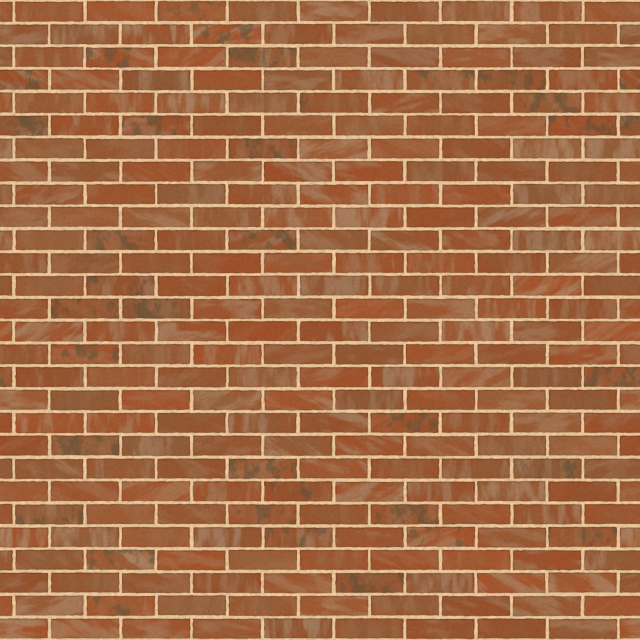
Write a three.js fragment shader that draws this texture.

```glsl
// Running-bond brick wall: long, thin fired bricks with pale sandy joints.
// Each brick is a slightly uneven rounded box with its own clay tone,
// streaked or smeared kiln haze, occasional soot and fine grain.

varying vec2 vUv;

const vec2 BRICKS = vec2(9.0, 28.0);      // repeats across and down
const float FIRST_JOINT = 0.695;          // head joint of bottom row, in bricks
const float JOINT = 0.0050;               // mortar width, in canvas units
const float CORNER = 0.0012;
const float EDGE_SOFTNESS = 0.0011;
const float EDGE_WOBBLE = 0.0011;
const float SIZE_JITTER = 0.0012;
const float RIM_WIDTH = 0.0030;
const float GRAIN = 0.07;

const vec3 MORTAR = vec3(0.91, 0.77, 0.60);
const vec3 RED_CLAY = vec3(0.625, 0.315, 0.165);
const vec3 BROWN_CLAY = vec3(0.57, 0.365, 0.225);
const vec3 HAZE = vec3(0.645, 0.485, 0.365);
const vec3 SOOT = vec3(0.40, 0.32, 0.22);

float hash(vec2 p) {
  vec3 q = fract(vec3(p.xyx) * 0.1031);
  q += dot(q, q.yzx + 33.33);
  return fract((q.x + q.y) * q.z);
}

float noise(vec2 p) {
  vec2 cell = floor(p);
  vec2 f = fract(p);
  f = f * f * (3.0 - 2.0 * f);
  return mix(mix(hash(cell), hash(cell + vec2(1.0, 0.0)), f.x),
             mix(hash(cell + vec2(0.0, 1.0)), hash(cell + 1.0), f.x), f.y);
}

float fbm(vec2 p) {
  return 0.55 * noise(p) + 0.3 * noise(p * 2.1 + 17.0) + 0.15 * noise(p * 4.3 + 41.0);
}

float roundedBox(vec2 p, vec2 halfSize, float radius) {
  vec2 d = abs(p) - halfSize + radius;
  return length(max(d, 0.0)) + min(max(d.x, d.y), 0.0) - radius;
}

// q is centred on the brick, in units of course height
vec3 brickColor(vec2 q, vec2 id) {
  float tone = hash(id + 3.1);
  float rowTone = hash(vec2(id.y, 71.0));
  float hazeAmount = hash(id + 19.7);
  float kind = hash(id + 47.3);
  vec2 seed = 60.0 * vec2(hash(id + 5.9), hash(id + 8.3));

  // clay tone, with a browner band through the middle of some bricks
  float brown = 0.65 * tone + 0.25 * rowTone;
  float band = exp(-12.0 * q.y * q.y) * smoothstep(1.5, 0.6, abs(q.x));
  brown += 0.35 * band * step(0.5, kind) + 0.7 * (fbm(q * vec2(1.0, 2.0) + seed) - 0.5);
  vec3 color = mix(RED_CLAY, BROWN_CLAY, clamp(brown, 0.0, 1.0));

  // pale haze: upright streaks or slanted smears
  float slant = mix(-1.6, 1.6, hash(id + 29.0));
  float streaks = fbm(vec2(q.x * 2.8, q.y * 0.8) + seed + 13.0);
  float smears = fbm(vec2(q.x * 0.9, q.y * 2.4 + q.x * slant) + seed + 31.0);
  float haze = smoothstep(0.38, 0.75, mix(smears, streaks, step(0.55, kind)));
  color = mix(color, HAZE, haze * mix(0.15, 0.95, hazeAmount));

  // grey-brown scorching on a few bricks
  float soot = smoothstep(0.48, 0.75, fbm(q * vec2(3.0, 2.0) + seed + 53.0));
  color = mix(color, SOOT, 0.65 * soot * step(0.86, hash(id + 61.0)));

  return color * (0.96 + 0.08 * hash(id + 83.0));
}

void main() {
  // alternate courses shift by half a brick; ids wrap at the canvas edge
  vec2 grid = vUv * BRICKS;
  float row = floor(grid.y);
  grid.x -= FIRST_JOINT + 0.5 * mod(row, 2.0);
  vec2 id = vec2(mod(floor(grid.x), BRICKS.x), row);
  vec2 size = 1.0 / BRICKS;
  vec2 p = (fract(grid) - 0.5) * size;

  // brick outline with small irregularities
  vec2 jitter = vec2(hash(id + 11.0), hash(id + 23.0)) - 0.5;
  float wobble = noise(p * 170.0 + id * 9.0) - 0.5;
  vec2 halfSize = 0.5 * (size - JOINT);
  float dist = roundedBox(p - jitter * SIZE_JITTER, halfSize, CORNER);
  dist += wobble * EDGE_WOBBLE;
  float brickMask = smoothstep(EDGE_SOFTNESS, -EDGE_SOFTNESS, dist);

  // surface grain and a darker rim, deepest under the upper edge
  float grain = noise(vUv * 420.0) - 0.5;
  vec3 brick = brickColor(p / size.y, id) * (1.0 + GRAIN * grain);
  float rim = smoothstep(-RIM_WIDTH, 0.0, dist);
  brick *= 1.0 - rim * mix(0.07, 0.17, step(0.0, p.y));

  // sandy joint, slightly shaded where it meets the brick
  float sand = noise(vUv * 260.0) - 0.5;
  vec3 mortar = MORTAR * (1.0 + 0.09 * sand + GRAIN * grain);
  mortar *= 1.0 - 0.08 * smoothstep(0.0020, 0.0, dist);

  gl_FragColor = vec4(mix(mortar, brick, brickMask), 1.0);
}
```
